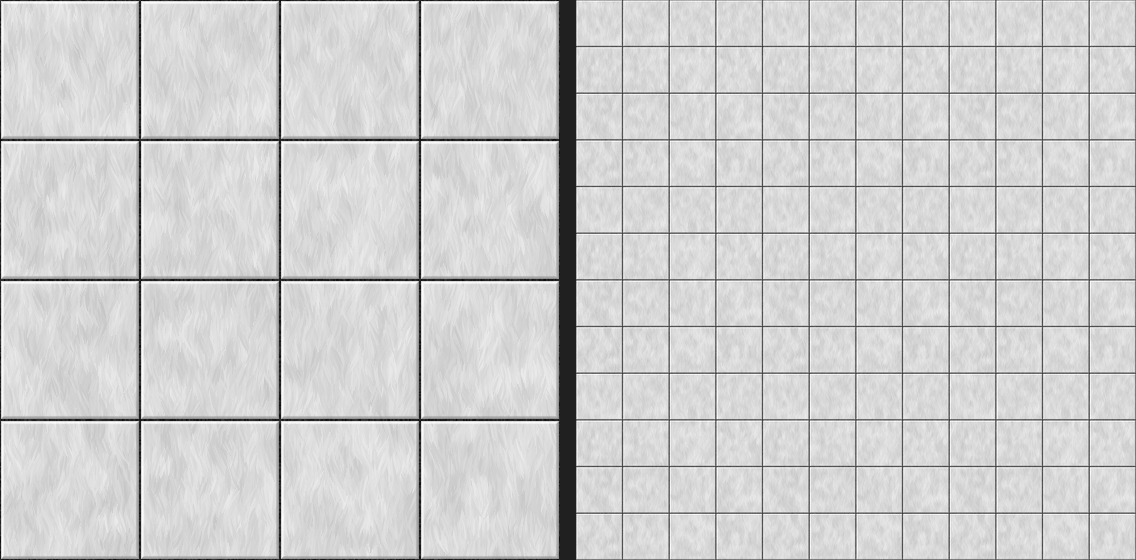
Left, the tile; right, the same tile 3 across and 3 down.
This texture is drawn by a WebGL 2 fragment shader. Its source:

```glsl
#version 300 es
precision highp float;
// Four by four pale ceramic tiles with a fine, fur-like relief.
// Layers of short, curved, tapered hairs grow from wrapping grids; edge
// distances give the lit and shaded bevels and the dark, speckled grout.
uniform vec2 u_resolution;
out vec4 outColor;

// Integer hash of a lattice cell and a layer seed, 0 to 1
float hash(ivec2 cell, int seed) {
  uint h = uint(cell.x) * 1597334677u ^ uint(cell.y) * 3812015801u ^ uint(seed) * 668265263u;
  h = (h ^ (h >> 16)) * 2246822519u;
  h = (h ^ (h >> 13)) * 3266489917u;
  return float((h ^ (h >> 16)) >> 8) / 16777216.0;
}

// Value noise with a whole number of cells per canvas, so it wraps
float wrapNoise(vec2 uv, ivec2 cells, int seed) {
  vec2 p = uv * vec2(cells);
  vec2 base = floor(p);
  vec2 f = p - base;
  f = f * f * (3.0 - 2.0 * f);
  ivec2 a = (ivec2(base) + cells * 4) % cells;
  ivec2 b = (a + 1) % cells;
  return mix(mix(hash(a, seed), hash(ivec2(b.x, a.y), seed), f.x),
             mix(hash(ivec2(a.x, b.y), seed), hash(b, seed), f.x), f.y);
}

// Overlapping hairs whose lean and tone follow broad noise at their roots
float fur(vec2 uv) {
  const ivec2 grid = ivec2(120, 48);
  ivec2 home = ivec2(floor(uv * vec2(grid)));
  float tone = 0.08 * (wrapNoise(uv, ivec2(44, 30), 2) - 0.5);
  for (int layer = 0; layer < 4; layer++) {
    int seed = 10 + layer * 5;
    for (int k = 0; k < 9; k++) {
      ivec2 cell = home + ivec2(k % 3, k / 3) - 1;
      ivec2 id = (cell + grid) % grid;
      vec2 jitter = vec2(hash(id, seed), hash(id, seed + 1));
      vec2 root = (vec2(cell) + jitter) / vec2(grid);
      vec2 d = uv - root;
      float along = d.y / 0.019;
      float lean = 1.1 * (wrapNoise(root, ivec2(60, 44), 1) - 0.5)
                 + 0.3 * (hash(id, seed + 2) - 0.5);
      float curl = 0.007 * (hash(id, seed + 3) - 0.5);
      float across = abs(d.x - lean * d.y - curl * along * along);
      float width = 0.0034 * max(1.0 - along * along, 0.0) + 0.0001;
      float cover = (1.0 - smoothstep(0.2 * width, width, across)) * step(abs(along), 1.0);
      float hair = 0.085 * (wrapNoise(root, ivec2(44, 30), 2) - 0.5)
                 + 0.085 * (hash(id, seed + 4) - 0.5);
      tone = mix(tone, hair, 0.75 * cover);
    }
  }
  return tone;
}

void main() {
  vec2 uv = gl_FragCoord.xy / u_resolution;
  vec2 tile = fract(uv * 4.0);
  float soft = 2.8 / min(u_resolution.x, u_resolution.y);

  // Distances to the lit edges (left, top) and the shaded ones (right, bottom)
  float lit = min(tile.x, 1.0 - tile.y);
  float shaded = min(1.0 - tile.x, tile.y);
  float edge = min(lit, shaded);

  // Glazed face with faint large-scale unevenness
  float relief = fur(uv) + 0.016 * (wrapNoise(uv, ivec2(16), 7) - 0.5);

  // Bevels, mitred where a lit edge meets a shaded one
  float bevelTone = mix(0.97, 0.66, smoothstep(-soft, soft, lit - shaded));
  float bevel = 1.0 - smoothstep(0.019, 0.034, edge);
  float tone = mix(0.85 + relief, bevelTone + 0.4 * relief, bevel);

  // Speckled grout
  float speckle = wrapNoise(uv, ivec2(384), 8);
  float grout = mix(0.03, 0.24, speckle);
  tone = mix(grout, tone, smoothstep(0.0082 - soft, 0.0082 + soft, edge));

  outColor = vec4(vec3(tone), 1.0);
}
```
